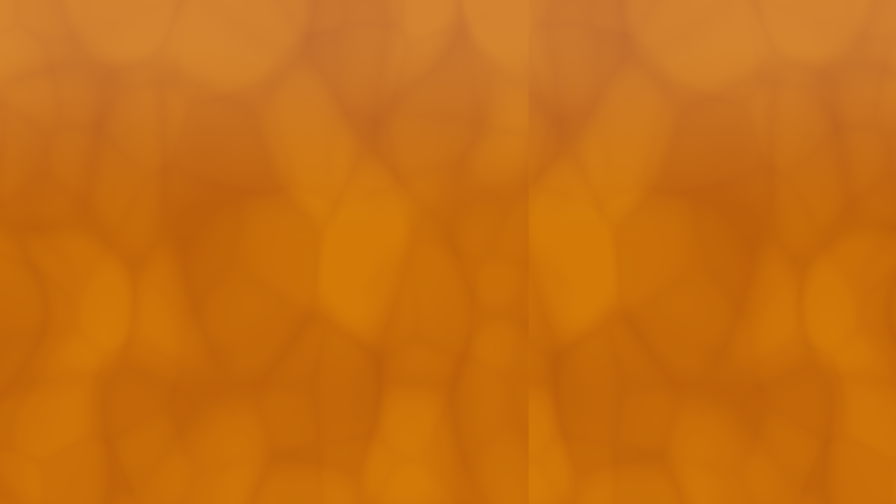
This background is drawn by a WebGL 2 fragment shader. Its source:

```glsl
#version 300 es
precision highp float;

uniform vec2 u_resolution;
out vec4 outColor;

// Layout, in units of the canvas height
const float SEAM_X = 1.049;
const float MIRROR_X = 0.928;
const float SEAM_SOFTNESS = 0.002;
const vec2 LARGE_CELL = vec2(0.19, 0.29);
const vec2 SMALL_CELL = vec2(0.14, 0.17);
const float CELL_JITTER = 0.78;
const float CELL_SHARPNESS = 6.5;
const float WARP = 0.09;

// Strength of each part of the glow
const float MEAN_GLOW = 0.50;
const float LARGE_TONE = 0.75;
const float LARGE_BORDER = 0.30;
const float SMALL_TONE = 0.28;
const float SMALL_BORDER = 0.13;
const float FOLD_DEPTH = 0.32;
const float BROAD_DEPTH = 0.35;
const float CORNER_LIGHT = 0.45;

// Dark bands: height and strength
const vec2 UPPER_BAND = vec2(0.71, 0.22);
const vec2 LOWER_BAND = vec2(0.20, 0.12);

// Amber below, dusty haze above
const vec3 AMBER_DARK = vec3(0.735, 0.370, 0.035);
const vec3 AMBER_LIGHT = vec3(0.825, 0.475, 0.030);
const vec3 HAZE_DARK = vec3(0.740, 0.410, 0.185);
const vec3 HAZE_LIGHT = vec3(0.828, 0.515, 0.185);
const float HAZE_START = 0.50;
const float HAZE_END = 0.98;

float hash(vec2 p) {
    vec3 q = fract(vec3(p.xyx) * 0.1031);
    q += dot(q, q.yzx + 33.33);
    return fract((q.x + q.y) * q.z);
}

vec2 hash2(vec2 p) {
    return vec2(hash(p), hash(p + 47.3));
}

float noise(vec2 p) {
    vec2 i = floor(p);
    vec2 f = fract(p);
    f = f * f * (3.0 - 2.0 * f);
    float low = mix(hash(i), hash(i + vec2(1.0, 0.0)), f.x);
    float high = mix(hash(i + vec2(0.0, 1.0)), hash(i + 1.0), f.x);
    return mix(low, high, f.y);
}

// Soft Voronoi cells: x is the cell tone, y is 0 on borders and 1 inside
vec2 softCells(vec2 p, float seed) {
    vec2 base = floor(p);
    float total = 0.0;
    float strongest = 0.0;
    float tone = 0.0;
    for (int j = -2; j <= 2; j++) {
        for (int i = -2; i <= 2; i++) {
            vec2 id = base + vec2(i, j);
            vec2 center = id + 0.5 + CELL_JITTER * (hash2(id + seed) - 0.5);
            vec2 d = p - center;
            float weight = exp(-CELL_SHARPNESS * dot(d, d));
            total += weight;
            strongest = max(strongest, weight);
            tone += weight * hash(id + seed + 91.7);
        }
    }
    return vec2(tone / total, smoothstep(0.36, 0.96, strongest / total));
}

float darkBand(float y, vec2 band) {
    float d = y - band.x;
    return band.y * exp(-70.0 * d * d);
}

// Glowing cells, vertical folds and haze
vec3 amberField(vec2 p) {
    vec2 bend = vec2(noise(p * 5.0 + 3.1), noise(p * 5.0 + 17.9)) - 0.5;
    vec2 q = p + WARP * bend;
    vec2 large = softCells(q / LARGE_CELL, 11.0) - vec2(0.5, 0.6);
    vec2 small = softCells(q / SMALL_CELL + 0.37, 63.0) - vec2(0.5, 0.6);
    float folds = noise(vec2(q.x * 12.0, q.y * 2.2)) - 0.5;
    float broad = noise(q * vec2(4.5, 3.5) + 7.3) - 0.5;
    float haze = smoothstep(HAZE_START, HAZE_END, p.y);

    float glow = MEAN_GLOW + LARGE_TONE * large.x + LARGE_BORDER * large.y;
    glow += SMALL_TONE * small.x + SMALL_BORDER * small.y;
    glow += FOLD_DEPTH * folds + BROAD_DEPTH * broad;
    glow += CORNER_LIGHT * haze * exp(-7.0 * max(p.x, 0.0));
    glow -= darkBand(p.y, UPPER_BAND) + darkBand(p.y, LOWER_BAND);
    glow = clamp(glow, 0.0, 1.0);

    vec3 amber = mix(AMBER_DARK, AMBER_LIGHT, glow);
    vec3 dusty = mix(HAZE_DARK, HAZE_LIGHT, glow);
    return mix(amber, dusty, haze);
}

void main() {
    vec2 p = gl_FragCoord.xy / u_resolution.y;
    vec2 mirrored = vec2(2.0 * MIRROR_X - p.x, p.y);

    // The field reads forward up to the seam and mirrored after it
    float seam = smoothstep(-SEAM_SOFTNESS, SEAM_SOFTNESS, p.x - SEAM_X);
    vec3 color = mix(amberField(p), amberField(mirrored), seam);
    outColor = vec4(color, 1.0);
}
```
